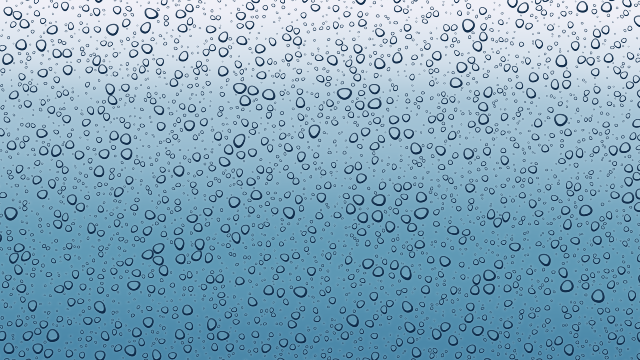
Write a Shadertoy shader that draws this texture.

```glsl
// Water drops on a misted pane in front of a pale-to-blue sky gradient.
// Two jittered grids hold large and tiny drops; radii shrink to fit their
// neighbours, and each drop is a wobbly ellipse shaded with a dark rim.

#define BIG_CELL 0.043
#define BIG_RADII vec2(0.0068, 0.0195)
#define TINY_CELL 0.0215
#define TINY_RADII vec2(0.0022, 0.0056)
#define JITTER 0.82
#define COVERAGE 0.92
#define RIM_WIDTH 0.29
#define RIM_COLOR vec3(0.05, 0.16, 0.28)
#define SKY_TOP vec3(0.94, 0.94, 0.97)
#define SKY_BOTTOM vec3(0.29, 0.53, 0.66)

const float TAU = 6.28318;

vec3 hash3(vec2 p) {
    vec3 q = fract(p.xyx * vec3(0.1031, 0.1030, 0.0973));
    q += dot(q, q.yxz + 33.33);
    return fract((q.xxy + q.yzz) * q.zyx);
}

// Sky: piecewise blend with a slight tilt
vec3 sky(vec2 uv) {
    float t = uv.y + 0.05 * (uv.x - 0.5) + 0.015 * sin(uv.x * 5.0 + 1.0);
    vec3 c = mix(SKY_BOTTOM, vec3(0.37, 0.60, 0.71), smoothstep(0.0, 0.28, t));
    c = mix(c, vec3(0.65, 0.77, 0.84), smoothstep(0.26, 0.72, t));
    c = mix(c, vec3(0.85, 0.89, 0.93), smoothstep(0.68, 0.87, t));
    return mix(c, SKY_TOP, smoothstep(0.84, 1.0, t));
}

vec2 dropCentre(vec2 cell, float size, float seed) {
    return (cell + 0.5 + JITTER * (hash3(cell + seed).xy - 0.5)) * size;
}

// Wanted radius, limited by the distance to the closest neighbour
float dropRadius(vec2 cell, vec2 centre, float size, float seed, vec2 radii) {
    float wanted = mix(radii.x, radii.y, pow(hash3(cell + seed + 57.0).x, 1.5));
    float closest = 2.0 * size;
    for (int j = -1; j <= 1; j++)
    for (int i = -1; i <= 1; i++) {
        if (i == 0 && j == 0) continue;
        vec2 other = dropCentre(cell + vec2(i, j), size, seed);
        closest = min(closest, distance(centre, other));
    }
    return min(wanted, 0.46 * closest);
}

// Signed distance to a rotated, slightly wobbly ellipse
float dropShape(vec2 p, float r, vec3 rnd) {
    float a = rnd.x * TAU, c = cos(a), s = sin(a);
    float stretch = mix(1.0, 1.17, rnd.y);
    vec2 q = mat2(c, s, -s, c) * p * vec2(stretch, 1.0 / stretch);
    float wobble = 0.05 * sin(3.0 * atan(q.y, q.x + 1e-6) + TAU * rnd.z);
    return length(q) - r * (1.0 + wobble);
}

// Closest drop of one grid: offset from its centre, radius, distance
vec4 nearestDrop(vec2 p, float size, float seed, vec2 radii) {
    vec4 best = vec4(0.0, 0.0, radii.x, 1.0);
    vec2 home = floor(p / size);
    for (int j = -1; j <= 1; j++)
    for (int i = -1; i <= 1; i++) {
        vec2 cell = home + vec2(i, j);
        vec2 centre = dropCentre(cell, size, seed);
        vec2 offset = p - centre;
        vec3 rnd = hash3(cell + seed + 131.0);
        bool absent = hash3(cell + seed + 57.0).y > COVERAGE;
        if (absent || length(offset) > 1.3 * radii.y + 0.012) continue;
        float r = dropRadius(cell, centre, size, seed, radii);
        float d = dropShape(offset, r, rnd);
        if (d < best.w) best = vec4(offset, r, d);
    }
    return best;
}

// Halo, bright body, inner glint and a rim that thickens at the bottom
vec3 shadeDrop(vec3 color, vec4 drop, float soft, float strength) {
    float r = drop.z, d = drop.w;
    float low = dot(drop.xy / r, normalize(vec2(0.3, -1.0)));
    float width = max(r * (RIM_WIDTH + 0.11 * low), 0.0021);
    float body = smoothstep(soft, -soft, d);
    float halo = exp(-max(d, 0.0) / 0.0025) * (1.0 - body);
    float glint = body * smoothstep(0.1, 0.7, low) * (1.0 - smoothstep(0.0, 0.003, abs(d + 1.6 * width)));
    float rim = smoothstep(soft, -soft, abs(d + 0.5 * width) - 0.5 * width);
    color = mix(color, vec3(0.92, 0.96, 0.98), 0.13 * halo + 0.10 * body + 0.16 * glint);
    float darkness = strength * (0.88 + 0.12 * clamp(low, -1.0, 1.0));
    return mix(color, RIM_COLOR, rim * darkness);
}

void mainImage(out vec4 fragColor, in vec2 fragCoord) {
    vec2 p = fragCoord / iResolution.y;
    float soft = max(0.0011, 0.55 / iResolution.y);
    vec3 color = sky(fragCoord / iResolution.xy);

    // Tiny drops fill only the room left between large ones
    vec4 tiny = nearestDrop(p, TINY_CELL, 211.0, TINY_RADII);
    if (tiny.w < 0.008) {
        float room = nearestDrop(p - tiny.xy, BIG_CELL, 17.0, BIG_RADII).w;
        if (room > tiny.z + 0.002)
            color = shadeDrop(color, tiny, soft, mix(0.45, 0.85, smoothstep(0.002, 0.0055, tiny.z)));
    }

    vec4 big = nearestDrop(p, BIG_CELL, 17.0, BIG_RADII);
    if (big.w < 0.015) color = shadeDrop(color, big, soft, 1.0);

    fragColor = vec4(color, 1.0);
}
```
